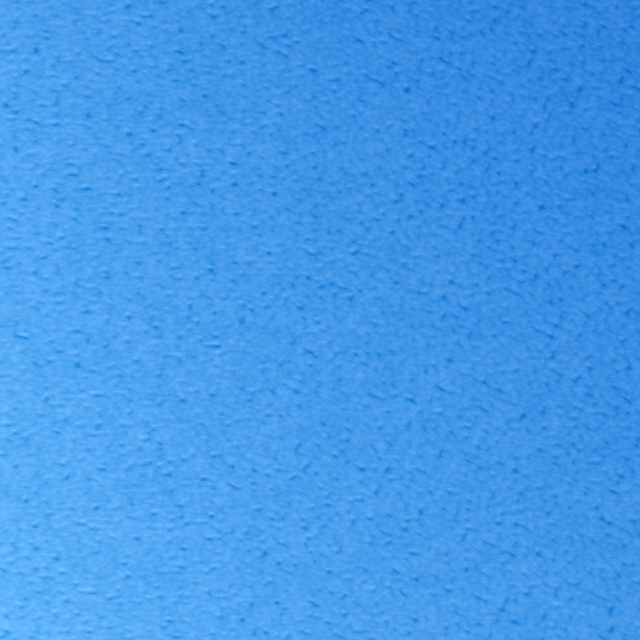
Write a three.js fragment shader that draws this texture.

```glsl
// Clear blue gradient with fine, slightly streaked and embossed grain.
varying vec2 vUv;

// Base gradient: pale at lower left, deep at upper right
const vec3 DEEP_BLUE = vec3(0.200, 0.535, 0.872);
const vec3 PALE_BLUE = vec3(0.350, 0.688, 0.968);
const float CORNER_TONE = 1.13;
const float FALL_ACROSS = 1.08;
const float CURVE_ACROSS = 0.30;
const float FALL_UP = 0.52;

// Grain: cells per canvas side, and strengths in the red channel
const vec2 STREAK_CELLS = vec2(62.0, 130.0);
const vec2 ROUND_CELLS = vec2(78.0, 108.0);
const vec2 FINE_CELLS = vec2(125.0, 185.0);
const vec2 CLUMP_CELLS = vec2(36.0, 50.0);
const vec2 CLOUD_CELLS = vec2(11.0, 15.0);
const float ROUND_TILT = 0.45;
const float GRAIN_STRENGTH = 0.135;
const float FLECK_STRENGTH = 0.095;
const float GLINT_STRENGTH = 0.055;
const float CLUMP_STRENGTH = 0.050;
const float CLOUD_STRENGTH = 0.028;
const float GRAIN_LIFT = 0.003;
const vec2 GLINT_OFFSET = vec2(0.002, -0.0055);
const vec3 GRAIN_TINT = vec3(1.0, 0.70, 0.42);
const vec3 CLUMP_TINT = vec3(1.0, 0.50, 0.35);

const float TAU = 6.28319;

float hash(vec2 cell) {
  vec3 p = fract(cell.xyx * vec3(0.1031, 0.1030, 0.0973));
  p += dot(p, p.yzx + 33.33);
  return fract((p.x + p.y) * p.z);
}

vec2 gradientAt(vec2 cell) {
  float angle = TAU * hash(cell);
  return vec2(cos(angle), sin(angle));
}

float gradientNoise(vec2 p) {
  vec2 cell = floor(p);
  vec2 f = fract(p);
  vec2 blend = f * f * f * (f * (f * 6.0 - 15.0) + 10.0);
  vec2 right = vec2(1.0, 0.0);
  vec2 up = vec2(0.0, 1.0);
  float a = dot(gradientAt(cell), f);
  float b = dot(gradientAt(cell + right), f - right);
  float c = dot(gradientAt(cell + up), f - up);
  float d = dot(gradientAt(cell + 1.0), f - 1.0);
  return mix(mix(a, b, blend.x), mix(c, d, blend.x), blend.y);
}

vec2 rotate(vec2 p, float angle) {
  float c = cos(angle);
  float s = sin(angle);
  return vec2(c * p.x - s * p.y, s * p.x + c * p.y);
}

// Level streaks at the left turn into rounder, tilted grains at the right
float grainField(vec2 uv) {
  float streaks = gradientNoise(uv * STREAK_CELLS + 11.0);
  float grains = gradientNoise(rotate(uv, ROUND_TILT) * ROUND_CELLS + 157.0);
  float roundness = smoothstep(0.0, 1.0, uv.x);
  vec2 weights = vec2(1.0 - roundness, 0.35 + roundness);
  return dot(vec2(streaks, grains), weights) / length(weights);
}

// Sparse peaks of the grain
float fleck(float field) {
  return smoothstep(0.20, 0.60, field);
}

void main() {
  // Broad light falloff
  float tone = CORNER_TONE - FALL_ACROSS * vUv.x
    + CURVE_ACROSS * vUv.x * vUv.x - FALL_UP * vUv.y;
  vec3 color = mix(DEEP_BLUE, PALE_BLUE, tone);

  // Soft grain, dark flecks and the pale glints beside them
  float field = grainField(vUv);
  float neighbour = grainField(vUv + GLINT_OFFSET);
  float fine = gradientNoise(vUv * FINE_CELLS + 63.0);
  float clumps = gradientNoise(rotate(vUv, -0.3) * CLUMP_CELLS + 91.0);
  float clouds = gradientNoise(vUv * CLOUD_CELLS + 29.0);
  float density = 0.9 - 0.9 * clumps;
  float grain = GRAIN_STRENGTH * (0.45 * fine - 0.50 * field);
  grain -= FLECK_STRENGTH * density * fleck(field + 0.25 * fine);
  grain += GLINT_STRENGTH * density * fleck(neighbour - 0.5 * field);
  color += GRAIN_TINT * (grain + GRAIN_LIFT);

  // Clumped grain and faint clouds
  color += CLUMP_TINT * (CLUMP_STRENGTH * clumps + CLOUD_STRENGTH * clouds);

  gl_FragColor = vec4(clamp(color, 0.0, 1.0), 1.0);
}
```
